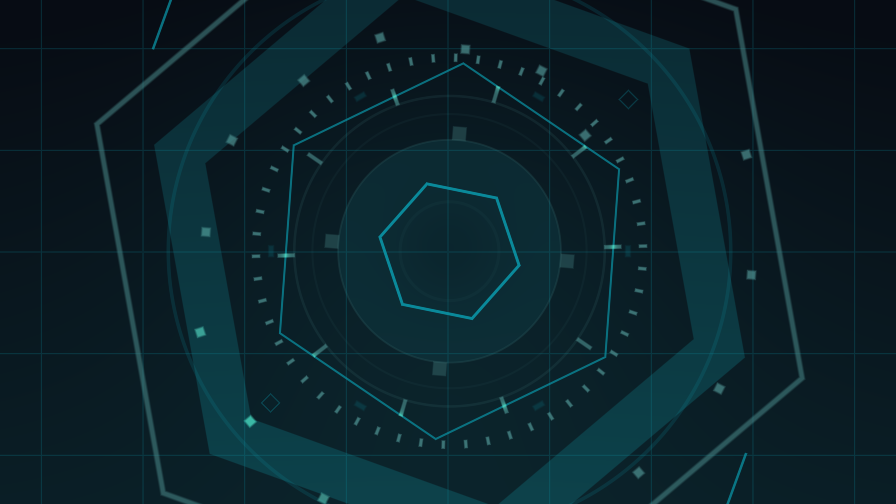
Reproduce this background procedurally as a WebGL 2 fragment shader.

```glsl
#version 300 es
precision highp float;
// A dark teal interface dial: rotated hexagons around a soft disc, over a grid.
// Shapes are signed distances in canvas heights; ticks and markers come from
// polar repeats, and the small squares follow a slowly widening spiral.

uniform vec2 u_resolution;
out vec4 fragColor;

const vec3 NIGHT = vec3(0.028, 0.048, 0.078);
const vec3 DEEP_TEAL = vec3(0.05, 0.18, 0.21);
const vec3 BAND_TOP = vec3(0.045, 0.18, 0.215);
const vec3 BAND_BOTTOM = vec3(0.05, 0.27, 0.305);
const vec3 DISC = vec3(0.055, 0.215, 0.25);
const vec3 CYAN = vec3(0.04, 0.57, 0.64);
const vec3 MIST = vec3(0.30, 0.56, 0.56);
const vec3 GLINT = vec3(0.30, 0.92, 0.80);

const vec2 CENTER = vec2(0.003, 0.0016);
const float GRID_STEP = 0.2017;
const float INNER_TURN = 48.5;   // vertex angles in degrees
const float MIDDLE_TURN = 25.8;
const float OUTER_TURN = 40.2;
const float DISC_RADIUS = 0.221;
const float TICK_COUNT = 54.0;
const float SPOKE_COUNT = 10.0;
const int MARKER_COUNT = 16;

vec2 turn(vec2 p, float degrees) {
  float a = radians(degrees), c = cos(a), s = sin(a);
  return vec2(c * p.x + s * p.y, c * p.y - s * p.x);
}

float hexagon(vec2 p, float vertexAngle, float apothem) {
  vec2 q = abs(turn(p, vertexAngle));
  return max(q.y, dot(q, vec2(0.866, 0.5))) - apothem;
}

float box(vec2 p, vec2 halfSize) {
  vec2 q = abs(p) - halfSize;
  return length(max(q, 0.0)) + min(max(q.x, q.y), 0.0);
}

// Folds the circle into equal sectors: x runs outward, y along the arc.
vec2 polarRepeat(vec2 p, float count, float phase) {
  float sector = radians(360.0) / count;
  float a = atan(p.y, p.x) - radians(phase);
  a -= sector * round(a / sector);
  return length(p) * vec2(cos(a), sin(a));
}

float fill(float d, float blur) {
  float edge = max(blur, 0.6 / u_resolution.y);
  return 1.0 - smoothstep(-edge, edge, d);
}

float stroke(float d, float halfWidth) {
  return fill(abs(d) - halfWidth, 0.0);
}

void main() {
  vec2 screen = (gl_FragCoord.xy - 0.5 * u_resolution) / u_resolution.y;
  vec2 p = screen - CENTER;
  float r = length(p);
  float low = clamp(0.5 - screen.y, 0.0, 1.0);

  // Backdrop: light rises from below and pools around the dial.
  float light = 0.58 * low + 0.36 * exp(-3.2 * r * r) - 0.06;
  vec3 color = mix(NIGHT, DEEP_TEAL, clamp(light, 0.0, 1.0));

  // Wide hexagonal band and its large circle.
  float band = max(hexagon(p, OUTER_TURN, 0.5395), -hexagon(p, OUTER_TURN, 0.446));
  color = mix(color, mix(BAND_TOP, BAND_BOTTOM, low), 0.9 * fill(band, 0.0015));
  color = mix(color, CYAN, 0.17 * stroke(r - 0.558, 0.0035));

  // Disc with a pale rim and faint rings.
  color = mix(color, DISC, 0.55 * fill(r - DISC_RADIUS, 0.002));
  color = mix(color, NIGHT, 0.22 * exp(-pow(r / 0.11, 2.0)));
  float rings = 0.15 * stroke(r - DISC_RADIUS, 0.0018)
              + 0.12 * stroke(r - 0.308, 0.0025)
              + 0.06 * stroke(r - 0.272, 0.002)
              + 0.05 * stroke(r - 0.098, 0.003);
  color = mix(color, MIST, rings);

  // Grid.
  vec2 cell = abs(screen - GRID_STEP * round(screen / GRID_STEP));
  color = mix(color, CYAN, 0.24 * stroke(min(cell.x, cell.y), 0.0011));

  // Hexagon outlines and the two broken outer edges.
  float middle = hexagon(p, MIDDLE_TURN, 0.3236);
  color = mix(color, MIST, 0.52 * fill(abs(hexagon(p, OUTER_TURN, 0.644)) - 0.005, 0.003));
  color = mix(color, CYAN, 0.72 * stroke(middle, 0.002));
  color = mix(color, CYAN, 0.92 * stroke(hexagon(p, INNER_TURN, 0.122), 0.0029));
  vec2 side = turn(p, 160.0);
  float brokenEdge = box(vec2(abs(side.x) - 0.69, -side.y * sign(side.x) - 0.475), vec2(0.0025, 0.3));
  color = mix(color, CYAN, 0.75 * fill(brokenEdge, 0.0));

  // Tick ring, spokes, pale dashes and the four blocks on the disc rim.
  float ticks = box(polarRepeat(p, TICK_COUNT, 1.5) - vec2(0.384, 0.0), vec2(0.008, 0.0032));
  float spokes = box(polarRepeat(p, SPOKE_COUNT, 1.5) - vec2(0.324, 0.0), vec2(0.017, 0.0038));
  float dashes = box(polarRepeat(p, 6.0, 0.0) - vec2(0.354, 0.0), vec2(0.005, 0.011));
  float blocks = box(polarRepeat(p, 4.0, -4.8) - vec2(0.234, 0.0), vec2(0.0135));
  color = mix(color, MIST, 0.75 * fill(ticks, 0.002));
  color = mix(color, MIST, 0.62 * fill(spokes, 0.002));
  color = mix(color, CYAN, 0.2 * fill(dashes, 0.003));
  color = mix(color, MIST, 0.32 * fill(blocks, 0.002));
  color = mix(color, GLINT, 0.75 * fill(spokes, 0.002) * exp(-abs(middle) / 0.005));

  // Small squares on a spiral that widens in pairs.
  for (int i = 0; i < MARKER_COUNT; i++) {
    float k = float((i + 1) / 2);
    float radius = 0.354 + 0.0498 * k - 0.00208 * k * k;
    float angle = 40.5 + 22.5 * float(i);
    float marker = box(turn(p, angle) - vec2(radius, 0.0), vec2(0.0085));
    float glow = exp(-pow((float(i) - 7.8) / 1.2, 2.0));
    color = mix(color, mix(MIST, GLINT, glow), 0.72 * fill(marker, 0.003));
  }

  // Opposed pair of hollow diamonds.
  vec2 opposed = p * sign(p.x + p.y) - vec2(0.355, 0.301);
  color = mix(color, CYAN, 0.3 * stroke(abs(opposed.x) + abs(opposed.y) - 0.018, 0.0018));

  fragColor = vec4(color, 1.0);
}
```
